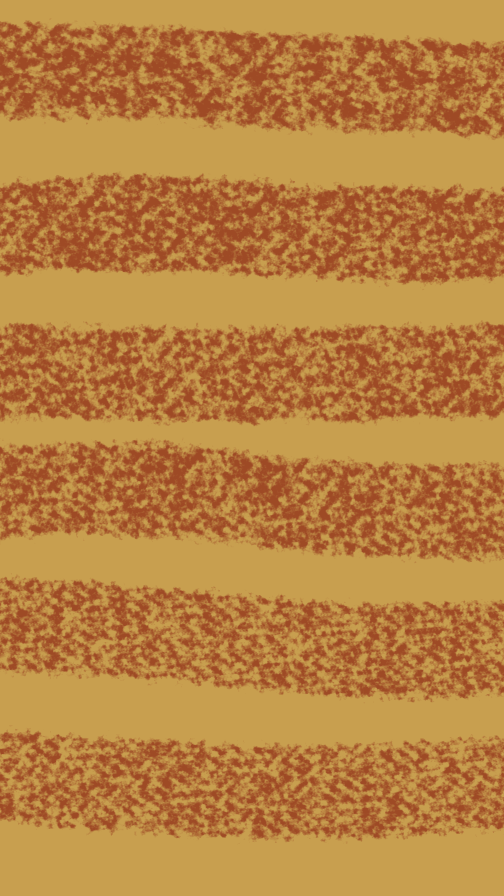
A Shadertoy shader for this pattern:

```glsl
// Six wavering horizontal bands of dry rust chalk on an ochre ground.

const vec3 OCHRE = vec3(0.784, 0.624, 0.310);
const vec3 RUST = vec3(0.620, 0.290, 0.147);
const int BAND_COUNT = 6;
const float HALF_HEIGHT = 0.055;

// Per band: height, slope, arch, sway
const vec4 BANDS[BAND_COUNT] = vec4[](
    vec4(0.911, -0.020,  0.001, 0.002),
    vec4(0.742, -0.008,  0.004, 0.004),
    vec4(0.585,  0.000, -0.003, 0.000),
    vec4(0.440, -0.021,  0.003, 0.006),
    vec4(0.289, -0.026, -0.006, 0.004),
    vec4(0.130, -0.008, -0.013, 0.001));

float hash(vec2 p) {
    return fract(sin(dot(p, vec2(127.1, 311.7))) * 43758.5453);
}

float valueNoise(vec2 p) {
    vec2 cell = floor(p);
    vec2 f = fract(p);
    f = f * f * (3.0 - 2.0 * f);
    float low = mix(hash(cell), hash(cell + vec2(1.0, 0.0)), f.x);
    float high = mix(hash(cell + vec2(0.0, 1.0)), hash(cell + vec2(1.0)), f.x);
    return mix(low, high, f.y);
}

// Three octaves, each turned so the lattice does not show
float chalkGrain(vec2 p) {
    const mat2 turn = mat2(0.8, 0.6, -0.6, 0.8);
    float sum = 0.0;
    float weight = 0.535;
    for (int i = 0; i < 3; i++) {
        p = turn * p;
        sum += weight * valueNoise(p);
        p = p * 2.03 + 17.3;
        weight *= 0.56;
    }
    return sum;
}

// Centre line of a band, with u running 0 to 1 across the canvas
float bandCentre(vec4 band, float u) {
    const float PI = 3.14159;
    return band.x + band.y * (u - 0.5)
         + band.z * sin(PI * u) + band.w * sin(2.0 * PI * u);
}

// Ink amount: grain cut by a threshold that climbs at the ragged edge
float chalkBand(vec2 p, float centre, float seed, float softness) {
    vec2 q = p + vec2(seed * 3.7, seed * 1.3);
    float wobble = 0.005 * (valueNoise(q * vec2(24.0, 9.0)) - 0.5);
    float edge = abs(p.y - centre) - HALF_HEIGHT + wobble;
    float pressure = 0.08 * (valueNoise(q * 18.0) - 0.5);
    float threshold = 0.425 - pressure + 0.85 * smoothstep(-0.010, 0.013, edge);
    float grain = chalkGrain(q * vec2(150.0, 165.0));
    return smoothstep(-softness, softness, grain - threshold);
}

void mainImage(out vec4 fragColor, in vec2 fragCoord) {
    vec2 p = fragCoord / iResolution.y;
    float u = fragCoord.x / iResolution.x;
    float softness = 0.22 + 15.0 / iResolution.y;

    float ink = 0.0;
    for (int i = 0; i < BAND_COUNT; i++) {
        float centre = bandCentre(BANDS[i], u);
        ink = max(ink, chalkBand(p, centre, float(i) + 1.0, softness));
    }

    fragColor = vec4(mix(OCHRE, RUST, ink), 1.0);
}
```
